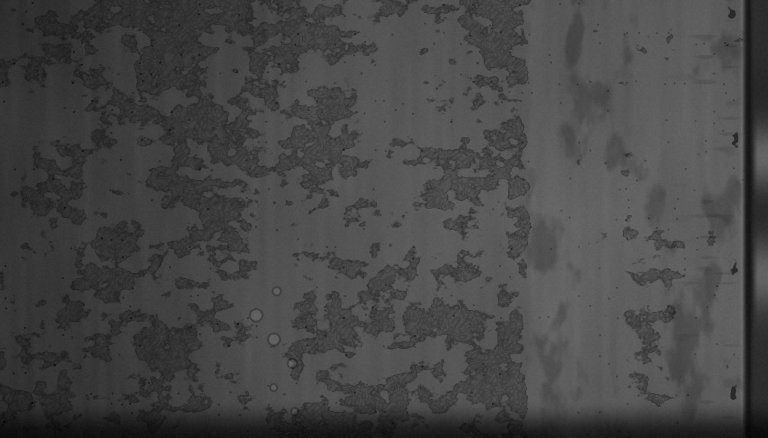
A Shadertoy shader for this texture:

```glsl
// Corroded grey metal sheet with pitted rust bands, a smoother right panel and a dark edge.

float hash(vec2 p) {
    vec3 q = fract(p.xyx * vec3(0.1031, 0.1030, 0.0973));
    q += dot(q, q.yzx + 33.33);
    return fract((q.x + q.y) * q.z);
}

float noise(vec2 p) {
    vec2 i = floor(p), f = fract(p);
    f = f * f * (3.0 - 2.0 * f);
    return mix(mix(hash(i), hash(i + vec2(1, 0)), f.x),
               mix(hash(i + vec2(0, 1)), hash(i + vec2(1, 1)), f.x), f.y);
}

float fbm(vec2 p) {
    float sum = 0.0, amp = 0.533;
    for (int i = 0; i < 4; i++) {
        sum += amp * noise(p);
        p = mat2(1.6, 1.2, -1.2, 1.6) * p + 17.3;
        amp *= 0.5;
    }
    return sum;
}

// Distance to the nearest jittered pit centre, in cells
float pits(vec2 p) {
    vec2 cell = floor(p);
    float d = 2.0;
    for (int y = -1; y <= 1; y++)
    for (int x = -1; x <= 1; x++) {
        vec2 c = cell + vec2(x, y);
        d = min(d, length(c + vec2(hash(c), hash(c + 57.0)) - p));
    }
    return d;
}

// Soft vertical band
float band(float x, float centre, float width) {
    float d = (x - centre) / width;
    return exp(-d * d);
}

void mainImage(out vec4 fragColor, in vec2 fragCoord) {
    vec2 uv = fragCoord / iResolution.xy;
    vec2 p = vec2(uv.x * iResolution.x / iResolution.y, uv.y);
    float px = 1.0 / iResolution.y;
    float wobble = 0.012 * (noise(p * 28.0) - 0.5);
    float panel = smoothstep(0.682, 0.692, uv.x + wobble);

    // Bare metal: dim on the left, lighter on the right, with faint stains
    float grey = mix(0.215, 0.352, smoothstep(0.0, 0.52, uv.x));
    grey = mix(grey, 0.375, panel);
    grey -= 0.035 * smoothstep(0.65, 1.05, uv.y) + 0.02 * smoothstep(0.4, 0.0, uv.y);
    grey += 0.05 * (fbm(p * vec2(7.0, 4.0) + 3.0) - 0.5);
    grey += 0.025 * (noise(p * vec2(60.0, 5.0)) - 0.5);

    // How much rust each column carries
    float cover = 0.46 + 0.06 * band(uv.x, 0.25, 0.1) + 0.045 * band(uv.x, 0.43, 0.06)
                + 0.085 * band(uv.x, 0.64, 0.07) - 0.05 * band(uv.x, 0.02, 0.05);
    cover -= 0.16 * band(uv.x, 0.352, 0.024) * smoothstep(0.8, 0.62, uv.y);
    float panelCover = 0.27 + 0.1 * band(uv.x, 0.817, 0.012)
                     + 0.08 * band(uv.x, 0.86, 0.03) + 0.06 * band(uv.x, 0.935, 0.02);
    cover = mix(cover, panelCover, panel);

    // Ragged patches, slightly wider than tall, with darker rims
    float patches = 0.5 * fbm(p * vec2(8.0, 11.0)) + 0.5 * fbm(p * vec2(34.0, 43.0) + 9.0);
    float level = patches - (1.0 - cover);
    float rust = smoothstep(-0.025, 0.03, level);
    float rim = exp(-pow((level - 0.025) / 0.03, 2.0));
    float pit = pits(p * 75.0 + 2.0 * noise(p * 40.0));
    float ring = smoothstep(0.3, 0.0, abs(pit - 0.42));
    grey *= 1.0 - rust * (0.17 + 0.13 * rim + 0.12 * (ring - 0.4));
    grey -= 0.03 * rust * (noise(p * 130.0) - 0.5);

    // Smudges and short scratches on the panel
    float smudge = smoothstep(0.56, 0.75, fbm(p * vec2(16.0, 9.0) + 40.0));
    float scratch = smoothstep(0.72, 0.92, noise(p * vec2(18.0, 85.0)));
    grey -= panel * (0.07 * smudge + 0.045 * scratch * band(uv.x, 0.93, 0.04));

    // Scattered dark specks
    vec2 speckCell = floor(p * 45.0);
    vec2 speckAt = 0.3 + 0.4 * vec2(hash(speckCell + 5.0), hash(speckCell + 11.0));
    float speck = smoothstep(0.16, 0.05, length(fract(p * 45.0) - speckAt));
    grey -= 0.1 * speck * step(0.9, hash(speckCell + 23.0));

    // Pale blisters with dark outlines along the bare strip
    for (int i = 0; i < 6; i++) {
        float k = float(i);
        vec2 c = vec2(0.57 + 0.13 * hash(vec2(k, 4.0)), 0.06 + 0.055 * k);
        float r = 0.005 + 0.009 * hash(vec2(k, 8.0));
        float d = length(p - c) - r;
        grey += 0.06 * smoothstep(0.004, -0.003, d);
        grey -= 0.09 * smoothstep(0.004, 0.0, abs(d - 0.002));
    }

    // Chips near the right edge
    for (int i = 0; i < 4; i++) {
        float k = float(i);
        vec2 c = vec2(0.953 + 0.006 * hash(vec2(k, 31.0)), 0.97 - 0.29 * k);
        vec2 d = (uv - c) * vec2(1.75, 1.0);
        float r = length(d * vec2(1.3, 0.8)) + 0.014 * (noise(p * 110.0) - 0.5);
        grey = mix(grey, 0.13, 0.85 * smoothstep(0.011, 0.006, r));
    }

    // Edge lip and blurred background beyond it
    float soft = px + 0.0015;
    grey += 0.04 * band(uv.x, 0.966, 0.002);
    float beyond = 0.13 + 0.06 * noise(vec2(3.0, uv.y * 9.0));
    float glow = band(uv.y, 0.64, 0.075) + band(uv.y, 0.37, 0.08);
    beyond += 0.24 * glow * smoothstep(0.977, 0.988, uv.x);
    grey = mix(grey, beyond, smoothstep(0.969 - soft, 0.969 + soft, uv.x));
    grey = mix(grey, 0.07, 0.8 * band(uv.x, 0.975, 0.004));

    // Shadow along the bottom, then fine grain
    grey *= mix(0.3, 1.0, smoothstep(0.0, 0.09, uv.y));
    grey += 0.018 * (hash(floor(p * 290.0)) - 0.5);
    fragColor = vec4(vec3(clamp(grey, 0.0, 1.0)), 1.0);
}
```
